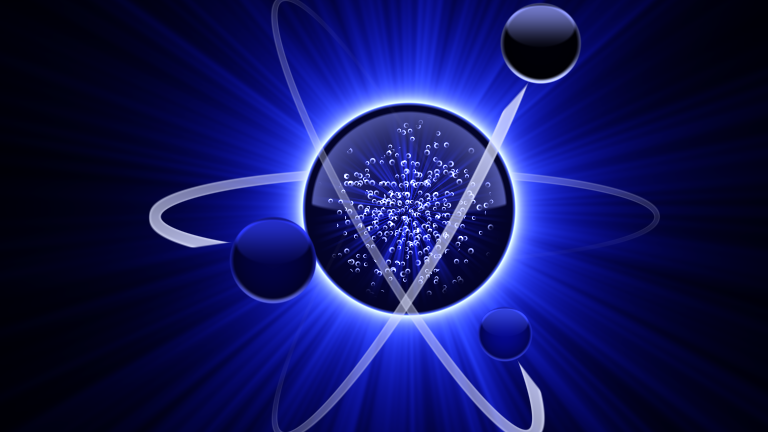
Give the GLSL for this background, as a Shadertoy shader.

```glsl
// A glossy blue sphere full of bubbles, backlit by radial rays, with three
// light trails and three glass balls circling it. Rays are gradient noise on
// the direction; trails are one ellipse turned in thirds, tapering by angle.

#define CORE_POS vec2(0.058, 0.016)
#define CORE_RADIUS 0.246
#define ORBIT_POS vec2(0.051, -0.002)
#define ORBIT_AXES vec2(0.581, 0.104)
#define GLOW_FALLOFF 3.9
#define RAY_STRENGTH 0.75
#define BUBBLE_CELL 0.021
#define BUBBLE_SPREAD 0.125
#define TRAIL_COLOR vec3(0.86, 0.88, 1.0)

vec2 hash2(vec2 p) {
    p = vec2(dot(p, vec2(127.1, 311.7)), dot(p, vec2(269.5, 183.3)));
    return fract(sin(p) * 43758.5);
}

float gradientNoise(vec2 p) {
    vec2 i = floor(p), f = fract(p), u = f * f * (3.0 - 2.0 * f);
    vec2 e = vec2(1.0, 0.0);
    float a = dot(hash2(i) * 2.0 - 1.0, f);
    float b = dot(hash2(i + e) * 2.0 - 1.0, f - e);
    float c = dot(hash2(i + e.yx) * 2.0 - 1.0, f - e.yx);
    float d = dot(hash2(i + 1.0) * 2.0 - 1.0, f - 1.0);
    return mix(mix(a, b, u.x), mix(c, d, u.x), u.y);
}

// Backlight: rays lengthen or shorten the falloff of the halo
vec3 backlight(vec2 p) {
    float r = length(p), d = max(r - CORE_RADIUS, 0.0);
    vec2 dir = p / max(r, 0.001);
    float rays = gradientNoise(dir * 5.0 + 3.0) + 0.8 * gradientNoise(dir * 14.0)
               + 0.6 * gradientNoise(dir * 34.0 + r * 0.6);
    float k = d * GLOW_FALLOFF * (1.0 + 0.25 * pow(abs(dir.x), 6.0) - RAY_STRENGTH * rays);
    vec3 col = vec3(0.03, 0.04, 1.08) * exp(-k);
    col += vec3(0.22, 0.36, 0.12) * exp(-k * 3.2);
    col += vec3(0.75, 0.7, 0.3) * exp(-d * 55.0);
    return col + vec3(0.0, 0.0, 0.01);
}

// Small lit rings, dense near the middle
float bubbles(vec2 p) {
    float sum = 0.0;
    for (int i = 0; i < 4; i++) {
        float layer = float(i);
        vec2 g = p / (BUBBLE_CELL * (0.85 + 0.12 * layer)) + layer * 17.3;
        vec2 id = floor(g), h = hash2(id);
        vec2 f = fract(g) - 0.5 - (h - 0.5) * 0.45;
        float spread = length(p) / BUBBLE_SPREAD;
        float keep = step(hash2(id + 51.0).x, 0.75 * exp(-spread * spread));
        float ring = smoothstep(0.13, 0.0, abs(length(f) - 0.2));
        float lit = 0.55 + 0.45 * dot(normalize(f + 0.001), normalize(h - 0.5 + vec2(0.0, 0.4)));
        sum += keep * ring * lit;
    }
    return sum;
}

vec3 coreSphere(vec2 p) {
    vec2 q = p / CORE_RADIUS;
    float r = length(q);
    vec2 dir = q / max(r, 0.001);
    vec3 col = mix(vec3(0.02, 0.02, 0.3), vec3(0.01, 0.01, 0.15), smoothstep(0.3, 1.0, r));
    // radial beams behind the bubbles
    float beams = max(gradientNoise(dir * 9.0 + r) + gradientNoise(dir * 20.0) + 0.15, 0.0);
    col += vec3(0.16, 0.22, 0.95) * beams * smoothstep(1.0, 0.25, r);
    // reflected window in the upper half
    float lowerEdge = 0.05 - 0.16 * sqrt(max(1.0 - q.x * q.x, 0.0)) + 0.06;
    float cap = smoothstep(0.93, 0.9, r) * smoothstep(lowerEdge - 0.02, lowerEdge + 0.02, q.y);
    float sheen = 0.08 + 0.75 * pow(clamp(length(q * vec2(1.0, 0.95)), 0.0, 1.0), 3.0);
    col = mix(col, vec3(0.5, 0.54, 0.97), cap * sheen);
    col += vec3(0.75, 0.8, 1.0) * bubbles(p - vec2(0.0, -0.008)) * smoothstep(0.9, 0.7, r);
    col += vec3(0.3, 0.4, 0.9) * smoothstep(0.965, 1.0, r);
    return col;
}

// Opacity of one tapering trail, from its bright head to its faint tail
float trail(vec2 p, float turn, float head, float px) {
    float c = cos(turn), s = sin(turn);
    vec2 q = vec2(c * p.x + s * p.y, c * p.y - s * p.x);
    float k0 = length(q / ORBIT_AXES), k1 = length(q / (ORBIT_AXES * ORBIT_AXES));
    float d = abs(k0 * (k0 - 1.0) / (k1 + 0.0001));
    float t = atan(q.y / ORBIT_AXES.y, q.x / ORBIT_AXES.x);
    t += t < -1.571 ? 6.2832 : 0.0;
    float along = clamp((t + 0.9) / (head + 0.9), 0.0, 1.0);
    float halfWidth = mix(0.004, 0.015, along);
    float body = smoothstep(px, -px, d - halfWidth);
    float edge = smoothstep(0.45, 1.0, d / halfWidth) * smoothstep(0.0, 0.25, along);
    float alpha = mix(0.03, 0.8, pow(along, 1.25)) + 0.16 * edge;
    return body * alpha * smoothstep(head + 0.02, head - 0.02, t);
}

// Glass ball: dark body, glossy cap, lit lower rim
void glassBall(inout vec3 col, vec2 p, float radius, vec3 body, vec3 gloss, float rim, float px) {
    vec2 q = p / radius;
    float r = length(q);
    float cap = smoothstep(1.05, 0.93, length((q - vec2(0.0, 0.42)) / vec2(0.86, 0.52)));
    vec3 c = body * (1.0 - 0.5 * r * r);
    c = mix(c, gloss, cap * smoothstep(-0.25, 1.0, q.y));
    c += gloss * 0.55 * smoothstep(0.88, 1.0, r);
    c += vec3(0.75, 0.8, 0.95) * rim * smoothstep(0.86, 0.96, r) * smoothstep(-0.2, -0.95, q.y);
    col = mix(col, c, smoothstep(px, -px, length(p) - radius));
}

void mainImage(out vec4 fragColor, in vec2 fragCoord) {
    float px = 1.0 / iResolution.y;
    vec2 p = (fragCoord - 0.5 * iResolution.xy) * px;
    vec2 core = p - CORE_POS;
    float inside = smoothstep(px, -px, length(core) - CORE_RADIUS);
    vec3 col = mix(backlight(core), coreSphere(core), inside);

    // the first trail passes behind the sphere, the others in front
    vec3 heads = vec3(3.82, 3.79, 2.25);
    for (int i = 0; i < 3; i++) {
        float a = trail(p - ORBIT_POS, float(i) * 2.0944, heads[i], px);
        col = mix(col, TRAIL_COLOR, a * (i == 0 ? 1.0 - inside : 1.0));
    }

    glassBall(col, p - vec2(-0.257, -0.102), 0.1, vec3(0.01, 0.01, 0.27), vec3(0.14, 0.18, 0.8), 0.35, px);
    glassBall(col, p - vec2(0.363, 0.4), 0.093, vec3(0.0, 0.0, 0.03), vec3(0.45, 0.48, 0.8), 0.8, px);
    glassBall(col, p - vec2(0.28, -0.273), 0.063, vec3(0.02, 0.03, 0.55), vec3(0.2, 0.26, 0.88), 0.1, px);
    fragColor = vec4(clamp(col, 0.0, 1.0), 1.0);
}
```
